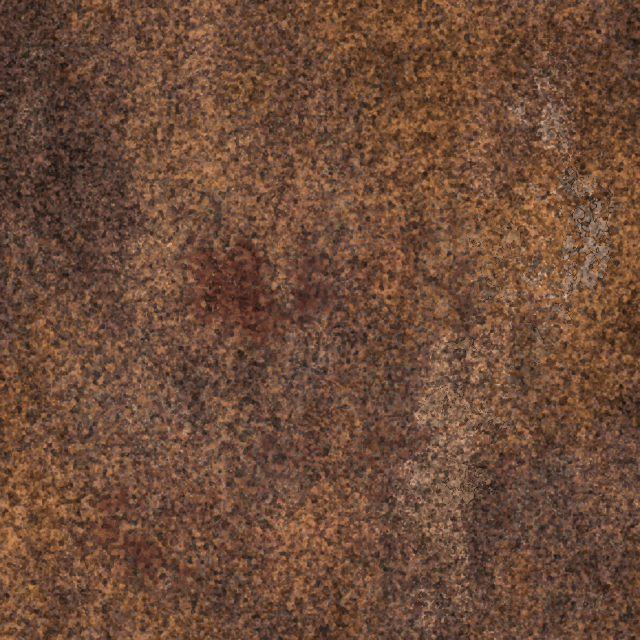
A three.js fragment shader for this texture:

```glsl
varying vec2 vUv;

// Palette
const vec3 UMBER = vec3(0.43, 0.275, 0.175);
const vec3 MAUVE = vec3(0.405, 0.285, 0.24);
const vec3 ROSE = vec3(0.46, 0.28, 0.21);
const vec3 OCHRE = vec3(0.55, 0.38, 0.215);
const vec3 SLATE = vec3(0.40, 0.37, 0.34);
const vec3 OXIDE = vec3(0.33, 0.165, 0.13);
const vec3 TAN = vec3(0.62, 0.46, 0.33);
const vec3 CHALK = vec3(0.64, 0.55, 0.50);

// Noise scales, in cells across the canvas
const vec2 PATCH_SCALE = vec2(5.0, 4.0);
const vec2 DRIP_SCALE = vec2(30.0, 6.0);
const float CLUMP_SCALE = 150.0;
const float GRAIN_SCALE = 290.0;
const float PLATE_SCALE = 38.0;

// Strengths
const float CELL_SHARPNESS = 5.0;
const float WARP = 0.25;
const float GRAIN_CONTRAST = 0.52;
const float PATCH_CONTRAST = 0.7;
const float PIT_DEPTH = 0.3;
const float FLECK_OPACITY = 0.5;
const float PALE_OPACITY = 0.7;

// Stained areas: centre xy, radius zw
const vec4 MAUVE_AREA = vec4(0.30, 0.47, 0.28, 0.22);
const vec4 ROSE_AREA = vec4(0.45, 0.22, 0.22, 0.15);
const vec4 ROSE_AREA_HIGH = vec4(0.55, 0.62, 0.13, 0.13);
const vec4 OCHRE_AREA = vec4(0.43, 0.76, 0.16, 0.15);
const vec4 SLATE_AREA = vec4(0.43, 0.42, 0.13, 0.28);
const vec4 OXIDE_AREA = vec4(0.40, 0.55, 0.075, 0.10);
const vec4 OXIDE_AREA_LOW = vec4(0.17, 0.21, 0.07, 0.08);
const vec4 DARK_AREA_LEFT = vec4(0.06, 0.70, 0.16, 0.22);
const vec4 DARK_AREA_RIGHT = vec4(0.98, 0.50, 0.10, 0.45);
const vec4 CHALK_STREAK = vec4(0.87, 0.72, 0.06, 0.22);
const vec4 TAN_STREAK = vec4(0.75, 0.30, 0.055, 0.28);
const vec4 TAN_STREAK_HIGH = vec4(0.78, 0.64, 0.08, 0.18);

vec3 hash3(vec2 p) {
  vec3 q = fract(p.xyx * vec3(0.1031, 0.1030, 0.0973));
  q += dot(q, q.yzx + 33.33);
  return fract((q.xxy + q.yzz) * q.zyx);
}

vec2 cellPoint(vec2 cell) {
  return 0.12 + 0.76 * hash3(cell).xy;
}

// Smooth cellular noise: three independent values blended between cells
vec3 cellBlend(vec2 p) {
  vec2 base = floor(p);
  vec3 sum = vec3(0.0);
  float total = 0.0;
  for (int y = -1; y <= 1; y++) {
    for (int x = -1; x <= 1; x++) {
      vec2 cell = base + vec2(float(x), float(y));
      vec2 d = cell + cellPoint(cell) - p;
      float weight = exp(-CELL_SHARPNESS * dot(d, d));
      sum += weight * hash3(cell + 57.0);
      total += weight;
    }
  }
  return sum / total;
}

vec3 layered(vec2 p) {
  vec3 sum = vec3(0.0);
  float amp = 1.0, total = 0.0;
  for (int i = 0; i < 5; i++) {
    sum += amp * cellBlend(p);
    total += amp;
    amp *= 0.68;
    p = mat2(0.96, 0.28, -0.28, 0.96) * p * 2.2 + 19.0;
  }
  return sum / total;
}

// Cracked plates: x = gap to the next plate, y = plate id
vec2 plates(vec2 p) {
  vec2 base = floor(p);
  float nearest = 8.0, second = 8.0, id = 0.0;
  for (int y = -1; y <= 1; y++) {
    for (int x = -1; x <= 1; x++) {
      vec2 cell = base + vec2(float(x), float(y));
      float d = length(cell + cellPoint(cell) - p);
      second = min(second, max(nearest, d));
      if (d < nearest) { nearest = d; id = hash3(cell + 91.0).z; }
    }
  }
  return vec2(second - nearest, id);
}

float stain(vec2 p, vec4 area) {
  vec2 d = (p - area.xy) / area.zw;
  return exp(-dot(d, d));
}

void main() {
  vec3 broad = layered(vUv * PATCH_SCALE + 3.0) - 0.5;
  vec3 clump = cellBlend(vUv * CLUMP_SCALE) - 0.5;
  vec3 grain = cellBlend(vUv * GRAIN_SCALE + 7.0) - 0.5;
  vec3 speck = 0.5 * clump + 0.6 * grain;
  float drip = cellBlend(vUv * DRIP_SCALE).x - 0.5;
  vec2 p = vUv + WARP * broad.xy;

  // Rust ground
  float mauve = 0.3 * stain(p, MAUVE_AREA) + 1.3 * broad.x + 0.6 * speck.x;
  vec3 color = mix(UMBER, MAUVE, smoothstep(-0.15, 0.2, mauve));
  color = mix(color, ROSE, 0.6 * max(stain(p, ROSE_AREA), stain(p, ROSE_AREA_HIGH)));

  // Coloured flecks and red oxide
  float ochre = speck.y + broad.y + 0.1 * stain(p, OCHRE_AREA);
  color = mix(color, OCHRE, FLECK_OPACITY * smoothstep(0.02, 0.28, ochre));
  float slate = speck.z + broad.z + 0.1 * stain(p, SLATE_AREA);
  color = mix(color, SLATE, FLECK_OPACITY * smoothstep(0.06, 0.3, slate));
  float oxide = max(stain(p, OXIDE_AREA), 0.85 * stain(p, OXIDE_AREA_LOW));
  oxide += 2.0 * broad.z + 0.8 * speck.x;
  color = mix(color, OXIDE, 0.7 * smoothstep(0.4, 0.75, oxide));

  // Pale worn streaks
  float chalk = stain(p, CHALK_STREAK);
  float streak = max(chalk, max(stain(p, TAN_STREAK), stain(p, TAN_STREAK_HIGH)));
  float worn = 0.55 * streak + 1.2 * broad.x + 1.2 * speck.z + 0.4 * drip;
  vec3 pale = mix(TAN, CHALK, clamp(chalk + 2.0 * broad.z, 0.0, 1.0));
  color = mix(color, pale, PALE_OPACITY * smoothstep(0.4, 0.72, worn));

  // Light, dark and pits
  float dark = max(stain(p, DARK_AREA_LEFT), stain(p, DARK_AREA_RIGHT));
  float tone = GRAIN_CONTRAST * (clump.y + grain.x) + PATCH_CONTRAST * broad.y;
  color *= 1.01 + tone + 0.15 * drip - 0.09 * dark;
  color *= 1.0 - PIT_DEPTH * smoothstep(0.1, 0.36, clump.z);

  // Loose flakes with dark cracks
  vec2 plate = plates(vUv * PLATE_SCALE + 9.0 * broad.xy + 0.5 * clump.xy);
  float loose = smoothstep(0.55, 0.7, streak + 1.5 * broad.z) * step(0.78, plate.y);
  vec3 flake = pale * (0.88 + 0.4 * grain.x + 0.3 * clump.y);
  color = mix(color, color * 0.65, loose * (1.0 - smoothstep(0.02, 0.14, plate.x)));
  color = mix(color, flake, 0.7 * loose * smoothstep(0.1, 0.22, plate.x));

  gl_FragColor = vec4(clamp(color, 0.0, 1.0), 1.0);
}
```
